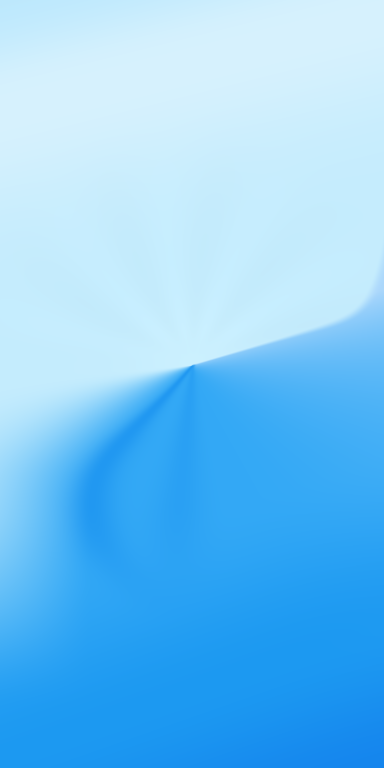
Write a Shadertoy shader that draws this background.

```glsl
// Pale sky folding into a blue fan of soft rays around one pivot point.
#define PIVOT vec2(0.503, 1.0495)
#define RAY_SWING 0.265
#define RAY_FREQ 4.3
#define RIM_SLOPE 0.29
#define RIM_CURL 0.15
#define STREAK_AMOUNT 0.006

const vec3 PALE  = vec3(0.77, 0.925, 0.992);
const vec3 MILK  = vec3(0.84, 0.945, 0.992);
const vec3 HAZE  = vec3(0.74, 0.91, 0.99);
const vec3 GLOW  = vec3(0.56, 0.80, 0.98);
const vec3 AZURE = vec3(0.20, 0.66, 0.96);
const vec3 BLUE  = vec3(0.11, 0.60, 0.945);
const vec3 DEEP  = vec3(0.08, 0.52, 0.93);
const vec3 SHADE = vec3(0.11, 0.58, 0.94);

float bell(float x, float width) {
    float t = x / width;
    return exp(-t * t);
}

// Horizontal place of the bent ray for a given phase and depth.
float rayX(float phase, float depth) {
    return -RAY_SWING * sin(phase) * (0.75 + 0.25 * smoothstep(0.0, 0.3, depth));
}

// Tilted bands with faint streaks fanning from the pivot.
vec3 skyColor(vec2 q) {
    float s = q.y - 0.25 * q.x;
    vec3 col = mix(PALE, MILK, bell(s - 0.78, 0.24));
    col = mix(col, HAZE, smoothstep(0.85, 1.1, s));
    float r = length(q);
    float streak = sin(11.0 * atan(q.y, q.x) + 3.0 * r);
    float fade = smoothstep(0.0, 0.15, r) * (1.0 - smoothstep(0.3, 0.7, r));
    col += STREAK_AMOUNT * streak * fade * smoothstep(0.0, 0.1, q.y);
    return col + vec3(0.025, 0.015, 0.005) * bell(r, 0.16);
}

// Blue body, right-hand glow and the two dark rays.
vec3 seaColor(vec2 q, float depth) {
    float t = depth + 0.35 * q.x;
    vec3 col = mix(AZURE, BLUE, smoothstep(0.4, 0.85, t));
    col = mix(col, DEEP, smoothstep(0.85, 1.25, t));

    float x = max(q.x, 0.0);
    float below = RIM_SLOPE * x - q.y;
    float glow = exp(-below / (0.005 + 0.40 * x));
    col = mix(col, GLOW, min(glow, 1.3));

    float bend = rayX(min(RAY_FREQ * depth, 3.1416), depth);
    float fade = 1.0 - smoothstep(0.35, 0.68, depth);
    float ray = bell(q.x - bend, 0.006 + 0.09 * sqrt(depth) * min(depth * 5.0, 1.0));
    col = mix(col, SHADE, 0.8 * ray * fade);
    float spoke = bell(q.x + 0.1 * depth, 0.004 + 0.16 * depth);
    return mix(col, SHADE, 0.4 * spoke * fade);
}

// Pale light spilling in from the left of the bent ray.
float leftLight(vec2 q, float depth) {
    float front = rayX(min(RAY_FREQ * depth, 1.5708), depth);
    float width = 0.3 * (1.0 - exp(-12.0 * depth));
    float v = clamp(1.2 * (front - q.x) / width, 0.0, 8.0);
    return tanh(v * v / (v + 0.2)) * (1.0 - smoothstep(0.3, 0.9, depth));
}

// Signed height over the curling rim, corrected for its slope.
float rimDistance(vec2 q) {
    float x = clamp(q.x, 0.0, 0.52);
    float curl = RIM_CURL * pow(x / 0.5, 14.0);
    float slope = RIM_SLOPE + 14.0 * curl / max(x, 0.01);
    return (q.y - RIM_SLOPE * x - curl) / sqrt(1.0 + slope * slope);
}

void mainImage(out vec4 fragColor, in vec2 fragCoord) {
    vec2 q = fragCoord / iResolution.x - PIVOT;
    q.y += 1.0 - 0.5 * iResolution.y / iResolution.x;
    float depth = max(-q.y, 0.0005);

    vec3 sky = skyColor(q);
    vec3 col = mix(seaColor(q, depth), sky, leftLight(q, depth));

    float x = max(q.x, 0.0);
    float soft = 0.003 + 0.06 * x * x;
    col = mix(col, sky, smoothstep(-soft, soft, rimDistance(q)));
    fragColor = vec4(clamp(col, 0.0, 1.0), 1.0);
}
```
